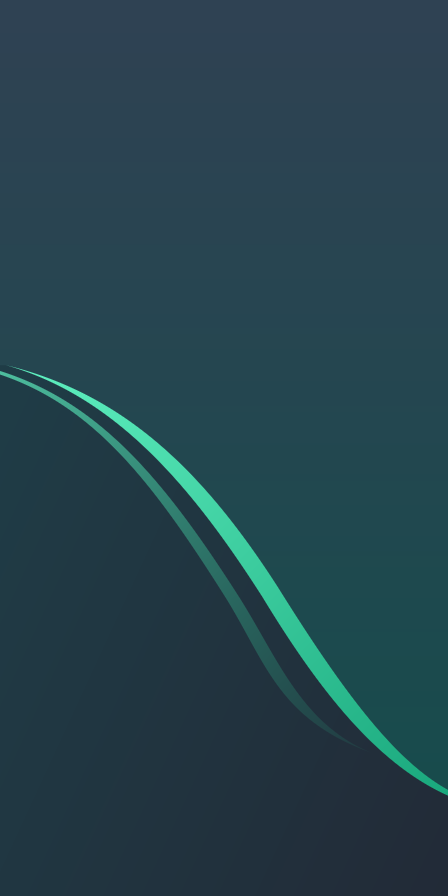
A WebGL 2 fragment shader for this background:

```glsl
#version 300 es
precision highp float;

uniform vec2 u_resolution;
out vec4 outColor;

#define SKY_TOP      vec3(0.186, 0.257, 0.325)
#define SKY_MIDDLE   vec3(0.146, 0.274, 0.315)
#define SKY_LOW      vec3(0.095, 0.295, 0.300)
#define HILL_LEFT    vec3(0.122, 0.236, 0.276)
#define HILL_RIGHT   vec3(0.135, 0.165, 0.215)
#define RIBBON_START vec3(0.380, 0.950, 0.760)
#define RIBBON_END   vec3(0.100, 0.660, 0.490)
#define FAINT_ALPHA  0.72

vec2 bezier(vec2 a, vec2 b, vec2 c, vec2 d, float t) {
    float s = 1.0 - t;
    return s * s * s * a + 3.0 * s * s * t * b + 3.0 * s * t * t * c + t * t * t * d;
}

vec2 bezierTangent(vec2 a, vec2 b, vec2 c, vec2 d, float t) {
    float s = 1.0 - t;
    return s * s * (b - a) + 2.0 * s * t * (c - b) + t * t * (d - c);
}

// Approximate signed distance above a curve whose x grows with t
float aboveCurve(vec2 p, vec2 a, vec2 b, vec2 c, vec2 d) {
    float t = 0.5;
    float halfStep = 0.25;
    for (int i = 0; i < 16; i++) {
        t += bezier(a, b, c, d, t).x < p.x ? halfStep : -halfStep;
        halfStep *= 0.5;
    }
    vec2 tangent = normalize(bezierTangent(a, b, c, d, t));
    return (p.y - bezier(a, b, c, d, t).y) * tangent.x;
}

// Coverage below an S-shaped edge made of two joined curves
float below(vec2 p, vec2 a, vec2 b, vec2 c, vec2 joint, vec2 e, vec2 f, vec2 g) {
    float dist = p.x < joint.x ? aboveCurve(p, a, b, c, joint)
                               : aboveCurve(p, joint, e, f, g);
    return clamp(0.5 - dist * u_resolution.x, 0.0, 1.0);
}

void main() {
    // The canvas is one unit wide, two units tall
    vec2 p = gl_FragCoord.xy / u_resolution.x;

    // Ribbon edges
    float brightTop = below(p, vec2(0.013, 1.185), vec2(0.273, 1.122), vec2(0.451, 0.953),
        vec2(0.620, 0.690), vec2(0.771, 0.448), vec2(0.883, 0.302), vec2(1.0, 0.237));
    float brightLow = below(p, vec2(0.013, 1.185), vec2(0.260, 1.115), vec2(0.430, 0.911),
        vec2(0.586, 0.667), vec2(0.716, 0.453), vec2(0.844, 0.294), vec2(1.0, 0.224));
    float faintTop = below(p, vec2(0.0, 1.172), vec2(0.221, 1.102), vec2(0.365, 0.932),
        vec2(0.534, 0.667), vec2(0.620, 0.531), vec2(0.672, 0.385), vec2(0.828, 0.320));
    float faintLow = below(p, vec2(0.0, 1.164), vec2(0.208, 1.094), vec2(0.339, 0.927),
        vec2(0.503, 0.667), vec2(0.594, 0.521), vec2(0.620, 0.396), vec2(0.828, 0.320));

    // Vertical sky gradient
    vec3 color = mix(SKY_LOW, SKY_MIDDLE, clamp((p.y - 0.3) / 0.9, 0.0, 1.0));
    color = mix(color, SKY_TOP, clamp((p.y - 1.2) / 0.8, 0.0, 1.0));

    // Dark hill, shaded diagonally
    float hillShade = clamp(0.65 * p.x + 0.3 * (1.1 - p.y), 0.0, 1.0);
    color = mix(color, mix(HILL_LEFT, HILL_RIGHT, hillShade), brightTop);

    // Fading ribbon, then the bright one
    float along = clamp((p.x + 1.185 - p.y) / 1.95, 0.0, 1.0);
    vec3 ribbon = mix(RIBBON_START, RIBBON_END, along);
    float faint = clamp(faintTop - faintLow, 0.0, 1.0);
    color = mix(color, ribbon, faint * FAINT_ALPHA * (1.0 - along));
    color = mix(color, ribbon, clamp(brightTop - brightLow, 0.0, 1.0));

    outColor = vec4(color, 1.0);
}
```
